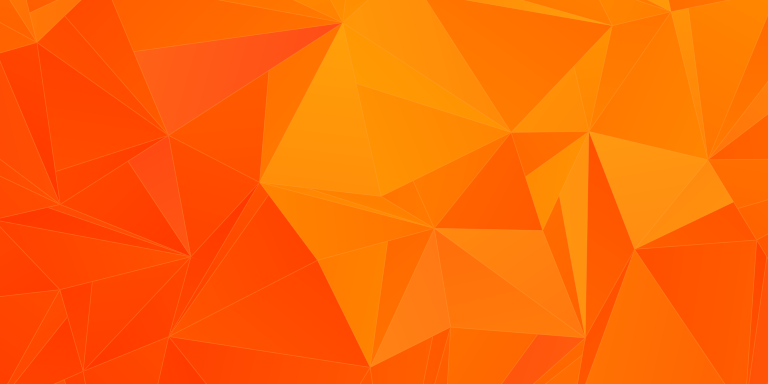
Write a Shadertoy shader that draws this background.

```glsl
const float CELL = 0.31;      // mean facet spacing, in canvas heights
const float TILT = 0.42;      // rotation of the facet lattice
const float JITTER = 0.86;    // scatter of the lattice vertices
const vec3 EDGE_TINT = vec3(1.0, 0.66, 0.28);

vec2 hash2(vec2 p) {
    vec2 k = vec2(dot(p, vec2(127.1, 311.7)), dot(p, vec2(269.5, 183.3)));
    return fract(sin(k) * 43758.55);
}

float cross2(vec2 a, vec2 b) { return a.x * b.y - a.y * b.x; }

mat2 rotation(float angle) {
    float c = cos(angle), s = sin(angle);
    return mat2(c, s, -s, c);
}

vec2 latticeVertex(vec2 id) {
    vec2 scatter = (hash2(id + 7.0) - 0.5) * JITTER;
    return rotation(TILT) * (id + 0.5 + scatter) * CELL;
}

// Signed distance to the line a-b, positive on its left
float lineDistance(vec2 p, vec2 a, vec2 b) {
    return cross2(b - a, p - a) / max(length(b - a), 1e-4);
}

// Positive inside the triangle
float triangleDistance(vec2 p, vec2 a, vec2 b, vec2 c) {
    float winding = sign(cross2(b - a, c - a));
    return min(min(winding * lineDistance(p, a, b), winding * lineDistance(p, b, c)),
               winding * lineDistance(p, c, a));
}

bool separates(vec2 a, vec2 b, vec2 p, vec2 q) {
    return cross2(b - a, p - a) * cross2(b - a, q - a) < 0.0;
}

// Broad warmth: red on the left, amber in the upper centre, orange lower right
float greenField(vec2 uv) {
    float green = mix(0.275, 0.525, smoothstep(0.24, 0.47, uv.x + 0.22 * (uv.y - 0.5)));
    green += 0.15 * smoothstep(0.78, 1.0, uv.y) * (1.0 - smoothstep(0.1, 0.35, uv.x));
    green -= 0.12 * smoothstep(0.48, 0.2, uv.y) * smoothstep(0.4, 0.6, uv.x);
    green -= 0.09 * smoothstep(0.86, 1.0, uv.x);
    return green;
}

vec3 facetColor(vec2 p, vec2 centre, vec2 seed, float aspect) {
    vec2 tone = hash2(seed + 3.7);
    float angle = 6.2832 * hash2(seed + 9.1).x;
    float green = greenField(centre / vec2(aspect, 1.0));
    float spread = mix(0.07, 0.14, smoothstep(0.3, 0.45, green));
    green += (tone.x - 0.5) * spread;
    green -= 0.1 * step(0.88, tone.y) * smoothstep(0.3, 0.45, green);
    green += 0.16 * dot(p - centre, vec2(cos(angle), sin(angle)));
    float blue = 0.09 * smoothstep(0.55, 0.9, tone.x) * tone.y;
    return vec3(1.0, clamp(green, 0.22, 0.64), blue);
}

// Adds one facet, weighted by its coverage in alpha
void addFacet(inout vec4 total, vec2 p, vec2 a, vec2 b, vec2 c,
              vec2 seed, float pixel, float aspect) {
    float d = triangleDistance(p, a, b, c);
    float coverage = clamp(d / pixel + 0.5, 0.0, 1.0);
    if (coverage <= 0.0) return;
    vec3 color = facetColor(p, (a + b + c) / 3.0, seed, aspect);
    float edgeWidth = max(0.0025, 0.6 * pixel);
    float edge = 1.0 - smoothstep(0.0, edgeWidth, abs(d));
    color = mix(color, EDGE_TINT, 0.25 * edge);
    total += vec4(color, 1.0) * coverage;
}

// Some triangles are cut from the apex into narrower facets
void addFan(inout vec4 total, vec2 p, vec2 apex, vec2 b, vec2 c,
            vec2 seed, float pixel, float aspect) {
    vec2 choice = hash2(seed + 21.3);
    if (choice.x < 0.42) {
        vec2 cut = mix(b, c, mix(0.15, 0.85, choice.y));
        addFacet(total, p, apex, b, cut, seed, pixel, aspect);
        addFacet(total, p, apex, cut, c, seed + 0.37, pixel, aspect);
    } else {
        addFacet(total, p, apex, b, c, seed, pixel, aspect);
    }
}

void mainImage(out vec4 fragColor, in vec2 fragCoord) {
    float pixel = 1.0 / iResolution.y;
    float aspect = iResolution.x / iResolution.y;
    vec2 p = fragCoord * pixel;
    vec2 home = floor(rotation(-TILT) * p / CELL);
    vec4 total = vec4(0.0);

    // Split each nearby lattice quad along a valid diagonal
    for (int j = -1; j <= 1; j++)
    for (int i = -1; i <= 1; i++) {
        vec2 id = home + vec2(i, j);
        vec2 a = latticeVertex(id);
        vec2 b = latticeVertex(id + vec2(1.0, 0.0));
        vec2 c = latticeVertex(id + vec2(1.0, 1.0));
        vec2 d = latticeVertex(id + vec2(0.0, 1.0));
        bool useAC = separates(a, c, b, d)
                  && (hash2(id + 5.0).x < 0.5 || !separates(b, d, a, c));
        vec2 apex = useAC ? a : b;
        vec2 far = useAC ? c : d;
        addFan(total, p, apex, far, useAC ? b : a, id, pixel, aspect);
        addFan(total, p, apex, far, useAC ? d : c, id + 0.53, pixel, aspect);
    }
    fragColor = vec4(total.rgb / max(total.a, 1e-3), 1.0);
}
```
